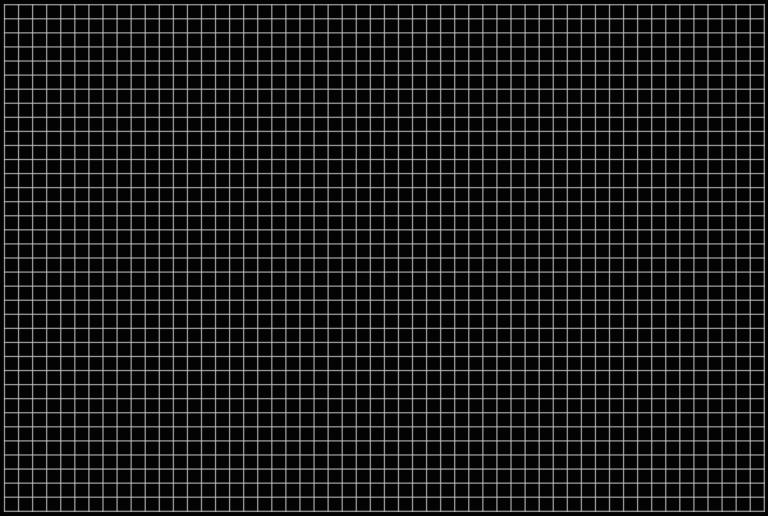
Reproduce this pattern procedurally as a WebGL 2 fragment shader.

```glsl
#version 300 es
precision highp float;
// Draws a closed square grid of thin pale lines on near-black, with a narrow margin.

uniform vec2 u_resolution;
out vec4 fragColor;

// Lengths are fractions of the canvas width.
const vec2 CELLS = vec2(54.0, 36.0);
const float PITCH = 0.01832;
const float LINE_WIDTH = 0.0013;
const vec2 GRID_CENTER = vec2(0.5005, 0.5);  // fraction of each canvas side
const vec3 BACKGROUND = vec3(0.01);
const vec3 LINE_COLOR = vec3(0.78);

// Smooth step from 0 to 1: a hard edge filtered by a tent one pixel in radius.
vec2 softEdge(vec2 signedDist, float pixel) {
    vec2 u = clamp(signedDist / pixel, -1.0, 1.0);
    return 0.5 + u - 0.5 * u * abs(u);
}

// Filtered coverage of a band centred on zero.
vec2 bandCoverage(vec2 offset, vec2 halfWidth, float pixel) {
    return softEdge(offset + halfWidth, pixel) - softEdge(offset - halfWidth, pixel);
}

void main() {
    float pixel = 1.0 / u_resolution.x;
    vec2 p = (gl_FragCoord.xy - GRID_CENTER * u_resolution) * pixel;
    vec2 halfSize = 0.5 * CELLS * PITCH;
    vec2 halfLine = vec2(0.5 * LINE_WIDTH);

    // Offset to the nearest line on each axis, stopping at the outer frame.
    vec2 lineIndex = clamp(floor((p + halfSize) / PITCH + 0.5), vec2(0.0), CELLS);
    vec2 offset = p + halfSize - lineIndex * PITCH;

    // Each line spans only the extent of the grid along the other axis.
    vec2 extent = bandCoverage(p, halfSize + halfLine, pixel);
    vec2 lines = bandCoverage(offset, halfLine, pixel) * extent.yx;

    // Layer the two line directions so that crossings are brighter.
    vec3 color = mix(BACKGROUND, LINE_COLOR, lines.x);
    color = mix(color, LINE_COLOR, lines.y);
    fragColor = vec4(color, 1.0);
}
```
